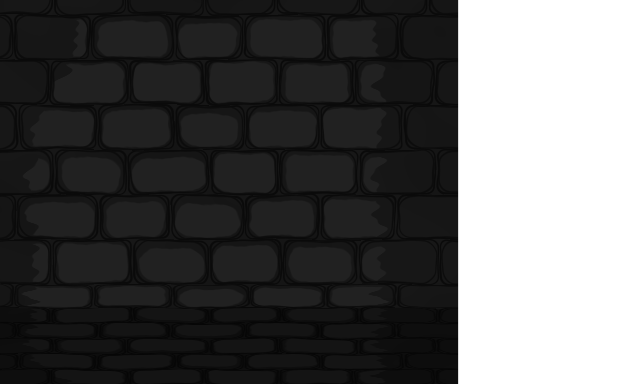
A WebGL 1 fragment shader for this texture:

```glsl
precision highp float;
// A dark, hand-inked stone wall beside a blank white strip. Staggered, jittered
// bricks get sketchy rounded outlines and a pale lit patch; below the wall the
// same courses are mirrored and squashed into a darker floor.
uniform vec2 u_resolution;

float hash(vec2 p) {
  return fract(sin(dot(p, vec2(41.3, 289.1))) * 4375.85);
}

// Layered sines, roughly -1 to 1
float wobble(vec2 p) {
  return 0.55 * sin(p.x + 1.7 * sin(p.y * 0.8))
       + 0.3 * sin(p.y * 1.9 + p.x * 0.7 + 2.0)
       + 0.15 * sin(p.x * 3.7 - p.y * 2.9);
}

float roundBox(vec2 p, vec2 extent, float radius) {
  vec2 q = abs(p) - extent + radius;
  return length(max(q, 0.0)) + min(max(q.x, q.y), 0.0) - radius;
}

// Position of the left joint of a brick, in brick widths
float joint(float column, float row) {
  return column + 0.12 * hash(vec2(column, row));
}

void main() {
  vec2 p = gl_FragCoord.xy / u_resolution.y;
  float pixel = 1.0 / u_resolution.y;
  float wallEdge = 0.716 * u_resolution.x / u_resolution.y;

  // Slightly bent courses, measured from the top
  vec2 s = vec2(p.x, 1.0 - p.y);
  s += 0.003 * vec2(wobble(s.yx * 23.0), wobble(s * vec2(19.0, 13.0)));

  // Fold: full wall, one short course, then the mirrored floor
  float y = s.y;
  float stretch = 1.0;
  float onFloor = smoothstep(0.799, 0.805, s.y);
  if (s.y > 0.801) {
    stretch = 2.9;
    y = 0.74 - (s.y - 0.801) * stretch;
  } else if (s.y > 0.74) {
    stretch = 1.93;
    y = 0.74 + (s.y - 0.74) * stretch;
  }
  vec2 wall = vec2(s.x, y);
  float soft = pixel * sqrt(stretch);

  // Brick cell with staggered rows and uneven joints
  float row = floor((y - 0.039) / 0.117);
  float shift = mix(0.028, 0.115, mod(row, 2.0)) + 0.015 * hash(vec2(row, 7.0));
  float u = (wall.x - shift) / 0.199;
  float column = floor(u);
  if (u < joint(column, row)) column -= 1.0;
  float left = joint(column, row);
  float right = joint(column + 1.0, row);
  vec2 size = vec2((right - left) * 0.199, 0.117);
  vec2 local = vec2((u - 0.5 * (left + right)) * 0.199,
                    y - 0.039 - (row + 0.5) * 0.117);
  vec2 id = vec2(column, row);
  float seed = hash(id + 3.0);

  // Lit patch, more deeply shaded at the top of each brick
  float topShade = 0.009 + 0.017 * seed;
  vec2 patchSize = size * 0.5 - vec2(0.011 + 0.008 * hash(id + 9.0), 0.5 * topShade + 0.004);
  vec2 patchPos = local - vec2(0.008 * (hash(id + 5.0) - 0.5), 0.5 * topShade - 0.004);
  float lit = roundBox(patchPos, patchSize, 0.02 + 0.022 * seed);
  lit += 0.003 * wobble(wall * 75.0 + seed * 20.0);

  // Ragged limits of the light on both sides
  float ragged = 0.022 * wobble(vec2(y * 47.0, y * 31.0 + row))
               + 0.005 * sin(y * 210.0 + wall.x * 40.0);
  float lightLeft = 0.08 + 0.13 * (1.0 - smoothstep(0.08, 0.35, y));
  lit = max(lit, lightLeft + ragged - wall.x);
  lit = max(lit, wall.x - 0.985 - ragged);
  float light = (1.0 - smoothstep(-soft, soft, lit)) * step(-0.5, row);

  // Two loose ink outlines per brick
  float ink = 0.0;
  for (int i = 0; i < 2; i++) {
    float k = float(i);
    vec2 phase = vec2(seed * 17.0 + k * 4.0, seed * 11.0 - k * 3.0);
    vec2 drift = 0.0022 * vec2(wobble(wall * 38.0 + phase),
                               wobble(wall.yx * 31.0 - phase));
    vec2 extent = size * 0.5 - vec2(0.004 + 0.004 * k, 0.002 + 0.0015 * k);
    float d = abs(roundBox(local + drift, extent, 0.014 + 0.016 * k + 0.01 * seed));
    float width = 0.0016 + 0.0009 * wobble(wall * 27.0 + phase.yx);
    float stroke = 1.0 - smoothstep(width - soft * 0.5, width + soft, d);
    ink = max(ink, stroke * (0.95 - 0.2 * k));
  }

  // Stone, light, ink and the dimmer floor
  vec3 stone = vec3(0.086 + 0.006 * wobble(wall * 9.0));
  vec3 color = mix(stone, vec3(0.129), light);
  color = mix(color, vec3(0.035), ink);
  color *= mix(1.0, 0.62, onFloor);

  // Blank strip on the right
  float blank = smoothstep(-0.5 * pixel, 0.5 * pixel, p.x - wallEdge);
  gl_FragColor = vec4(mix(color, vec3(1.0), blank), 1.0);
}
```
